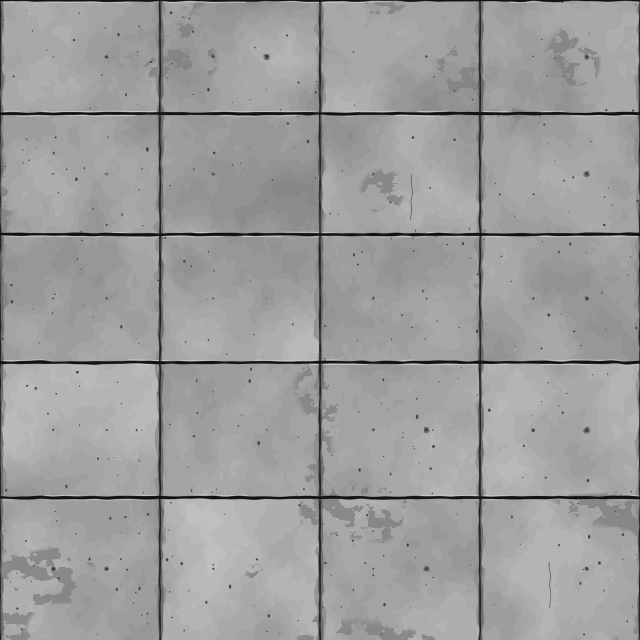
Give the GLSL for this texture, as a three.js fragment shader.

```glsl
varying vec2 vUv;

const float COLUMNS = 4.0;
const float ROWS = 5.0;
const float ROW_HEIGHT = 0.172;
const float ROW_GROWTH = 0.0056;
const float SOFT = 0.0011;
const float SEAM_TONE = 0.07;
const float PIT_TONE = 0.25;
const float CHIP_TONE = 0.40;
const float HIGHLIGHT_TONE = 0.80;

float hash(vec2 p) {
  vec3 q = fract(p.xyx * 0.1031);
  q += dot(q, q.yzx + 33.33);
  return fract((q.x + q.y) * q.z);
}

vec2 hash2(vec2 p) {
  return vec2(hash(p + 17.3), hash(p + 61.7));
}

float noise(vec2 p) {
  vec2 i = floor(p);
  vec2 f = fract(p);
  f = f * f * (3.0 - 2.0 * f);
  float low = mix(hash(i), hash(i + vec2(1.0, 0.0)), f.x);
  float high = mix(hash(i + vec2(0.0, 1.0)), hash(i + 1.0), f.x);
  return mix(low, high, f.y);
}

float fbm(vec2 p) {
  float sum = 0.0;
  float gain = 0.5;
  for (int i = 0; i < 5; i++) {
    sum += gain * noise(p);
    p = p * 2.07 + 11.3;
    gain *= 0.5;
  }
  return sum / 0.97;
}

// Rows grow steadily taller towards the bottom
float rowEdge(float k) {
  return k * (ROW_HEIGHT + ROW_GROWTH * k);
}

float rowAt(float depth) {
  float root = sqrt(ROW_HEIGHT * ROW_HEIGHT + 4.0 * ROW_GROWTH * max(depth, 0.0));
  return (root - ROW_HEIGHT) / (2.0 * ROW_GROWTH);
}

float cover(float d) {
  return 1.0 - smoothstep(-SOFT, SOFT, d);
}

float posterize(float tone, float stepSize) {
  float level = tone / stepSize;
  return (floor(level) + smoothstep(0.88, 1.0, fract(level))) * stepSize;
}

// Stained cement in flat, ragged patches
float cement(vec2 p, vec2 panel) {
  vec2 shift = hash2(panel) * 40.0;
  vec2 ragged = p + 0.012 * (vec2(noise(p * 95.0), noise(p * 95.0 + 31.0)) - 0.5);
  float tone = mix(0.675, 0.622, p.y) + 0.02 * (hash(panel + 5.0) - 0.5);
  tone += 0.22 * (fbm(ragged * vec2(11.0, 8.5) + shift) - 0.5);
  tone += 0.055 * (noise(ragged * vec2(3.0, 12.0) + shift.yx) - 0.5);
  return posterize(tone, 0.022);
}

float pits(vec2 p, float cells, float chance, float seed) {
  vec2 cell = floor(p * cells);
  vec2 centre = (cell + 0.15 + 0.7 * hash2(cell + seed)) / cells;
  float size = mix(0.0006, 0.0021, pow(hash(cell + seed + 3.0), 2.0));
  vec2 d = (p - centre) * vec2(1.0, mix(0.6, 1.2, hash(cell + seed + 9.0)));
  return cover(length(d) - size) * step(hash(cell + seed + 7.0), chance);
}

// Pair of formwork tie holes at the thirds of a panel
float tieHoles(vec2 p, vec2 panel, vec2 corner, vec2 size, float grow) {
  float mask = 0.0;
  for (int i = 1; i <= 2; i++) {
    float pick = hash(panel * 3.1 + float(i) * 13.0);
    vec2 centre = corner + size * vec2(float(i) / 3.0, 0.5);
    float radius = mix(0.001, 0.0038, pick * pick) * grow;
    float rough = 0.0022 * (noise(p * 300.0) - 0.5);
    mask = max(mask, cover(length(p - centre) - radius + rough) * step(0.15, pick));
  }
  return mask;
}

float crack(vec2 p, vec2 panel, vec2 corner, vec2 size) {
  vec2 centre = corner + size * mix(vec2(0.2), vec2(0.8), hash2(panel + 41.0));
  vec2 d = abs(p - centre + vec2(0.004 * (noise(p * 70.0) - 0.5), 0.0));
  d.y = max(d.y - 0.035, 0.0);
  return cover(length(d) - 0.0007) * step(hash(panel + 29.0), 0.18);
}

void main() {
  float depth = 1.0 - vUv.y;
  float row = rowAt(depth);
  vec2 panel = vec2(floor(vUv.x * COLUMNS), floor(row));
  vec2 size = vec2(1.0 / COLUMNS, rowEdge(panel.y + 1.0) - rowEdge(panel.y));
  vec2 corner = vec2(panel.x / COLUMNS, 1.0 - rowEdge(panel.y + 1.0));
  float tone = cement(vUv, panel);

  // Signed offsets from the nearest seams
  float rowLine = floor(row + 0.5);
  float dx = vUv.x - floor(vUv.x * COLUMNS + 0.5) / COLUMNS;
  float dy = depth - rowEdge(rowLine);
  dx += 0.0014 * (noise(vUv * 55.0) - 0.5);
  dy += 0.0018 * (noise(vUv * 48.0 + 20.0) - 0.5);
  float inner = step(rowLine, ROWS - 0.5);

  // Scuffs and gouges, denser at panel borders
  float border = 1.0 - smoothstep(0.002, 0.018, min(abs(dx), abs(dy)));
  float area = smoothstep(0.70, 0.78, noise(vUv * 10.0 + 70.0) + 0.10 * border);
  float gouge = area * smoothstep(0.55, 0.58, fbm(vUv * vec2(48.0, 60.0)));
  tone = mix(tone, 0.51, gouge * 0.85);
  float fringe = 0.013 * noise(vUv * 65.0 + 8.0) - 0.002;
  tone = mix(tone, 0.55, 0.8 * cover(abs(dx) - fringe));

  // Pinholes, tie holes and hairline cracks
  float density = mix(0.06, 0.32, noise(vUv * 8.0 + 3.0));
  for (int i = 0; i < 2; i++) {
    float layer = float(i);
    tone = mix(tone, PIT_TONE, pits(vUv, 29.0 + 15.0 * layer, density / (1.0 + layer), layer * 23.0));
  }
  tone = mix(tone, 0.46, tieHoles(vUv, panel, corner, size, 1.4));
  tone = mix(tone, PIT_TONE, tieHoles(vUv, panel, corner, size, 0.8));
  tone = mix(tone, CHIP_TONE, crack(vUv, panel, corner, size));

  // Chipped lips, then the dark seams
  float lip = smoothstep(0.50, 0.62, noise(vec2(vUv.x * 22.0, rowLine * 7.0 + sign(dy))));
  tone = mix(tone, HIGHLIGHT_TONE, lip * inner * cover(abs(abs(dy) - 0.0034) - 0.0006));
  float chip = 0.0015 + 0.0035 * noise(vUv * vec2(20.0, 75.0));
  tone = mix(tone, CHIP_TONE, cover(abs(dx - 0.001) - chip) * 0.85);
  tone = mix(tone, 0.13, cover(abs(dx) - 0.0009 - 0.0007 * noise(vUv * 90.0)));
  float seamWidth = 0.0016 + 0.0012 * noise(vUv * 60.0 + 9.0);
  tone = mix(tone, SEAM_TONE, inner * cover(abs(dy) - seamWidth));

  gl_FragColor = vec4(vec3(tone), 1.0);
}
```
